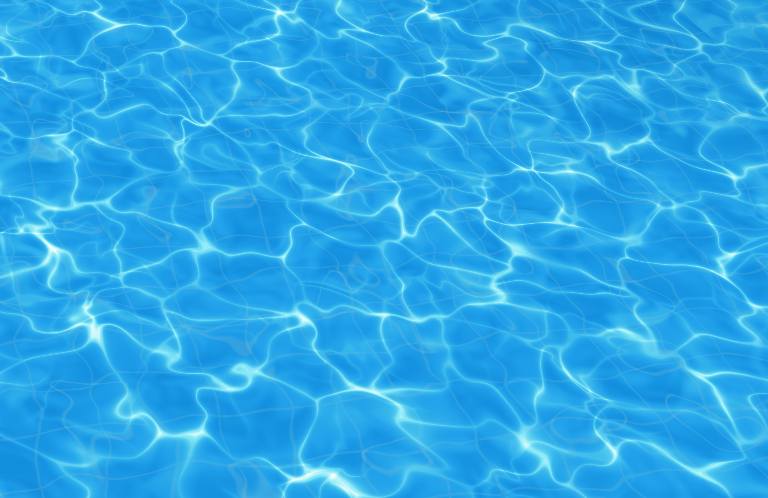
A Shadertoy shader for this texture:

```glsl
const vec3 DEEP = vec3(0.07, 0.555, 0.865);
const vec3 BLUE = vec3(0.125, 0.63, 0.915);
const vec3 SHALLOW = vec3(0.22, 0.72, 0.925);
const vec3 BRIGHT = vec3(0.53, 0.91, 0.97);
const vec3 GLINT = vec3(0.95, 1.0, 0.98);
const vec3 GROUT = vec3(0.45, 0.73, 0.84);

vec2 hash2(vec2 p) {
    vec3 h = fract(p.xyx * vec3(0.1031, 0.1030, 0.0973));
    h += dot(h, h.yzx + 33.33);
    return fract((h.xx + h.yz) * h.zy);
}

float corner(vec2 cell, vec2 offset, vec2 f) {
    return dot(hash2(cell + offset) * 2.0 - 1.0, f - offset);
}

// Gradient noise, roughly -0.7 to 0.7
float noise(vec2 p) {
    vec2 i = floor(p), f = p - i;
    vec2 u = f * f * f * (f * (f * 6.0 - 15.0) + 10.0);
    float low = mix(corner(i, vec2(0, 0), f), corner(i, vec2(1, 0), f), u.x);
    float high = mix(corner(i, vec2(0, 1), f), corner(i, vec2(1, 1), f), u.x);
    return mix(low, high, u.y);
}

vec2 warp(vec2 p, float frequency, float amount) {
    vec2 s = p * frequency;
    return p + amount * vec2(noise(s + 40.3), noise(s + 71.7));
}

// Rounded distance to the cell borders; negative where borders meet
float cellBorder(vec2 p, float sharpness) {
    vec2 i = floor(p), f = p - i, nearest = vec2(0), nearestCell = vec2(0);
    float best = 8.0;
    for (int y = -1; y <= 1; y++)
    for (int x = -1; x <= 1; x++) {
        vec2 cell = vec2(x, y);
        vec2 r = cell + hash2(i + cell) - f;
        if (dot(r, r) < best) {
            best = dot(r, r);
            nearest = r;
            nearestCell = cell;
        }
    }
    float sum = 0.0;
    for (int y = -2; y <= 2; y++)
    for (int x = -2; x <= 2; x++) {
        vec2 cell = nearestCell + vec2(x, y);
        vec2 r = cell + hash2(i + cell) - f;
        vec2 gap = r - nearest;
        if (dot(gap, gap) > 0.0001)
            sum += exp(-sharpness * dot(0.5 * (r + nearest), normalize(gap)));
    }
    return -log(sum) / sharpness;
}

float thinLine(float d, float width) {
    return 1.0 - smoothstep(0.2 * width, width, abs(d));
}

// Water surface coordinates, compressed towards the far edge
vec2 surface(vec2 p, float centre) {
    float x = (p.x - centre) * mix(4.6, 7.2, p.y);
    return vec2(x + 30.0, p.y * (6.4 + 3.6 * p.y) + 0.3 * x + 20.0);
}

float tileGrid(vec2 q, float count, float width) {
    vec2 bent = warp(warp(q, 1.1, 0.3), 2.6, 0.12);
    vec2 g = count * vec2(bent.x * 0.85 + bent.y * 0.3, bent.y * 0.75 - bent.x * 0.35);
    vec2 d = abs(fract(g) - 0.5);
    return max(thinLine(d.x, width), thinLine(d.y, width));
}

// Focused light: a crisp thread with a soft halo around it
float caustic(float d, float width, float strength, float halo) {
    float e = max(d, 0.0);
    return strength * exp(-e / width) + halo * exp(-e * 9.0);
}

vec3 waterColor(float light) {
    vec3 c = mix(DEEP, BLUE, clamp(light / 0.14, 0.0, 1.0));
    c = mix(c, SHALLOW, clamp((light - 0.14) / 0.26, 0.0, 1.0));
    c = mix(c, BRIGHT, clamp((light - 0.4) / 0.4, 0.0, 1.0));
    return mix(c, GLINT, clamp((light - 0.8) / 0.4, 0.0, 1.0));
}

void mainImage(out vec4 fragColor, in vec2 fragCoord) {
    vec2 p = fragCoord / iResolution.y;
    float aspect = iResolution.x / iResolution.y;
    vec2 q = surface(p, 0.5 * aspect);
    float farRight = smoothstep(0.45, 1.1, p.y) * smoothstep(0.3, 1.0, p.x / aspect);

    // Main network and a fainter, finer one
    vec2 wavy = warp(warp(q, 0.85, 0.6 + 0.4 * farRight), 2.0, 0.38);
    float mainBorder = cellBorder(wavy, 22.0);
    vec2 fine = warp(warp(q + 9.4, 1.2, 0.7), 2.7, 0.35);
    float fineBorder = cellBorder(fine * 1.25, 18.0);

    float focus = smoothstep(-0.35, 0.3, noise(q * 0.9 + 5.0));
    float fineFocus = smoothstep(-0.2, 0.3, noise(q * 0.8 + 63.0));
    float spread = smoothstep(-0.4, 0.4, noise(q * 1.6 + 27.0));

    // Light sums up: threads, halos, drifting veils and glints at crossings
    float light = 0.05 + 0.08 * noise(q * 0.7 + 88.0);
    light += caustic(mainBorder, mix(0.022, 0.034, spread), mix(0.2, 0.55, focus), mix(0.06, 0.22, spread));
    light += fineFocus * caustic(fineBorder, 0.035, 0.26, 0.12);
    float veil = noise(warp(q, 1.7, 0.9) * vec2(1.6, 1.3) + 12.0);
    light += 0.26 * smoothstep(0.0, 0.5, veil) + 0.13 * noise(wavy * 3.7);
    light += 0.3 * focus * smoothstep(-0.005, -0.035, mainBorder);
    light -= 0.05 * farRight;

    // Refracted tile joints and their stray loops
    vec3 color = waterColor(light);
    float loops = noise(warp(q, 1.7, 0.6) * 1.2 + 51.0) - 0.22;
    float joints = 0.24 * tileGrid(q, 1.7, 0.035) + 0.3 * thinLine(loops, 0.03);
    color = mix(color, GROUT, joints * (1.0 - smoothstep(0.3, 0.7, light)));
    fragColor = vec4(color * (1.0 - 0.04 * farRight), 1.0);
}
```
